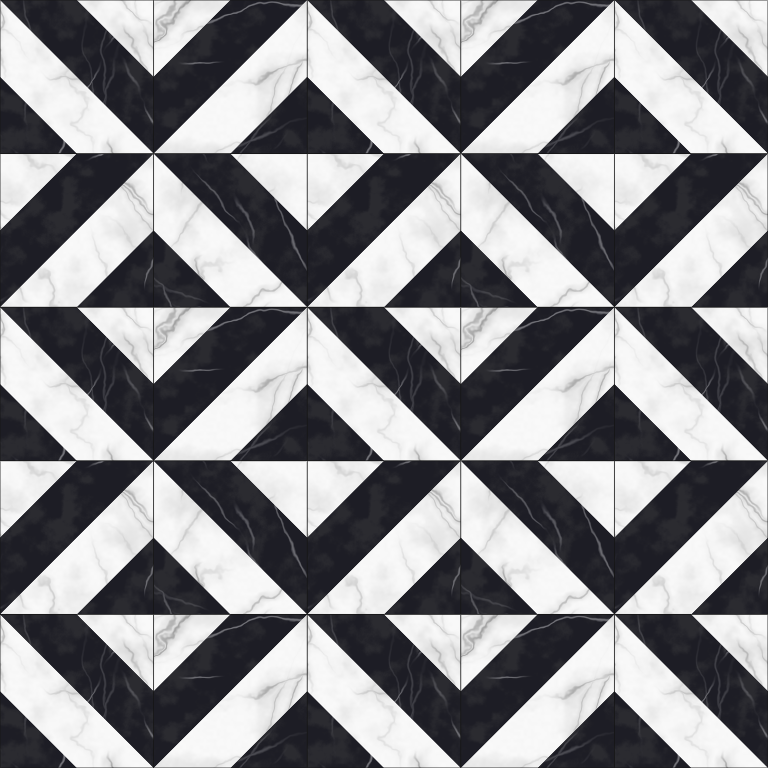
This pattern is drawn by a three.js fragment shader. Its source:

```glsl
// Five by five marble floor tiles with mirrored black and white diagonal bands.
varying vec2 vUv;

float hash(vec2 p) {
  return fract(sin(dot(p, vec2(127.1, 311.7))) * 43758.5453);
}

float noise(vec2 p) {
  vec2 i = floor(p), f = fract(p);
  f = f * f * (3.0 - 2.0 * f);
  return mix(mix(hash(i), hash(i + vec2(1.0, 0.0)), f.x),
             mix(hash(i + vec2(0.0, 1.0)), hash(i + 1.0), f.x), f.y);
}

float fbm(vec2 p) {
  float sum = 0.0, amplitude = 0.5;
  for (int i = 0; i < 5; i++) {
    sum += amplitude * noise(p);
    p = p * 2.03 + 11.7;
    amplitude *= 0.5;
  }
  return sum;
}

// Broken lines scattered around one main direction, bent by noise
float veins(vec2 p, float angle, float seed, float wobble, float width) {
  vec2 bent = p - 0.5 + wobble * (vec2(fbm(p * 3.0 + seed), fbm(p * 3.0 + seed + 17.0)) - 0.5);
  float strongest = 0.0;
  for (int i = 0; i < 8; i++) {
    vec2 key = vec2(float(i) + 1.0, seed);
    float a = angle + (hash(key) - 0.5) * 1.3;
    float offset = (hash(key + 3.1) - 0.5) * 1.2;
    float d = abs(dot(bent, vec2(-sin(a), cos(a))) + offset);
    float broken = smoothstep(0.3, 0.75, noise(p * 4.0 + key * 5.3));
    float line = 1.0 - smoothstep(0.0, width, d);
    strongest = max(strongest, line * broken * (0.3 + 0.7 * hash(key + 7.7)));
  }
  return strongest;
}

vec3 blackMarble(vec2 p, float angle, float seed, float pixel) {
  float mottle = smoothstep(0.42, 0.72, fbm(p * 9.0 + seed));
  vec3 stone = mix(vec3(0.115, 0.115, 0.145), vec3(0.17, 0.17, 0.19), mottle);
  float vein = veins(p, angle, seed, 0.16, 0.005 + pixel);
  return mix(stone, vec3(0.6, 0.6, 0.62), 0.75 * vein);
}

vec3 whiteMarble(vec2 p, float seed, float pixel) {
  float cloud = smoothstep(0.45, 0.8, fbm(p * 4.0 + seed));
  float grain = noise(p * 45.0 + seed) - 0.5;
  float angle = mix(-0.95, 0.6, mod(seed, 2.0));
  float halo = veins(p, angle, seed, 0.4, 0.07);
  float core = veins(p, angle, seed, 0.4, 0.01 + pixel);
  return vec3(0.972 - 0.07 * cloud + 0.012 * grain - 0.09 * halo - 0.2 * core);
}

void main() {
  vec2 grid = vUv * 5.0;
  vec2 tile = floor(grid), p = fract(grid);
  float pixel = 5.0 * fwidth(vUv.x);

  // Four stones alternate across and down, each with its own vein direction
  vec2 kind = mod(tile, 2.0);
  float mirrored = mod(kind.x + kind.y, 2.0);
  float seed = 4.0 + kind.x * 3.0 + kind.y * 8.0;
  float angle = mix(mix(1.75, 0.26, kind.x), mix(0.9, -0.5, kind.x), kind.y);

  // Diagonal bands, half a tile wide along the tile edge
  float diagonal = mix(p.x, 1.0 - p.x, mirrored) + p.y - 1.0;
  float band = (0.25 - abs(fract(diagonal + 0.25) - 0.5)) * 0.7071;
  float black = smoothstep(-0.5 * pixel, 0.5 * pixel, band);
  vec3 color = mix(whiteMarble(p, seed, pixel), blackMarble(p, angle, seed + 31.0, pixel), black);

  // Hairline joints between tiles
  vec2 edge = 0.5 - abs(p - 0.5);
  float joint = 1.0 - smoothstep(-0.5 * pixel, 0.5 * pixel, min(edge.x, edge.y) - 0.0033);
  color = mix(color, vec3(0.08), 0.8 * joint);

  gl_FragColor = vec4(color, 1.0);
}
```
